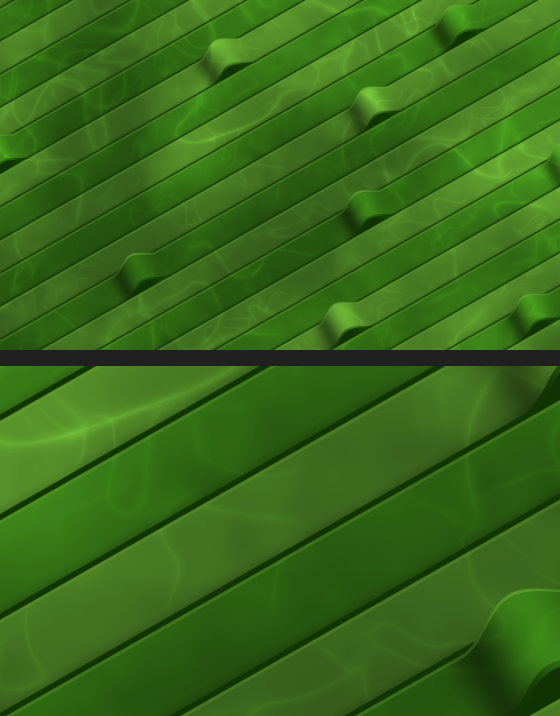
Top, the full canvas; bottom, a detail of the centre.
Give the GLSL for this background, as a WebGL 1 fragment shader.

```glsl
precision highp float;
// Diagonal ribbons in two alternating greens, laid edge to edge with dark seams.
// Some ribbons buckle into a small raised fold, set on a skewed lattice of cells.
// Smooth noise varies the light, and warped ridge noise adds faint pale wisps.
uniform vec2 u_resolution;

// Lengths are in canvas heights; distances across a ribbon are in ribbon widths.
const float SLOPE = 0.57;
const float RIBBON_WIDTH = 0.0823;
const float RIBBON_PHASE = 0.1864;
const float SEAM_WIDTH = 0.075;
const float GLINT_WIDTH = 0.02;
const float FOLD_HALF = 0.07;
const float FOLD_LIFT = 0.34;
const float CELL_LENGTH = 0.646;
const float CELL_RIBBONS = 3.0;
const float WISP_STRENGTH = 0.22;
const vec3 OLIVE_DARK = vec3(0.215, 0.375, 0.105);
const vec3 OLIVE_LIGHT = vec3(0.345, 0.575, 0.165);
const vec3 GREEN_DARK = vec3(0.145, 0.325, 0.055);
const vec3 GREEN_LIGHT = vec3(0.235, 0.510, 0.095);
const vec3 SEAM = vec3(0.065, 0.205, 0.01);
const vec3 HOLLOW = vec3(0.06, 0.20, 0.01);
const vec3 GLINT = vec3(0.40, 0.64, 0.21);

float hash(vec2 p) {
  return fract(sin(dot(p, vec2(127.1, 311.7))) * 43758.5453);
}

float noise(vec2 p) {
  vec2 i = floor(p);
  vec2 f = fract(p);
  f = f * f * (3.0 - 2.0 * f);
  float low = mix(hash(i), hash(i + vec2(1.0, 0.0)), f.x);
  float high = mix(hash(i + vec2(0.0, 1.0)), hash(i + vec2(1.0, 1.0)), f.x);
  return mix(low, high, f.y);
}

// Thin bright veins where warped noise crosses its middle value
float wisps(vec2 p) {
  vec2 warped = p + 1.5 * vec2(noise(p * 0.8 + 4.0), noise(p * 0.8 + 19.0));
  float ridge = 1.0 - abs(2.0 * noise(warped) - 1.0);
  return pow(ridge, 8.0) * smoothstep(0.3, 0.8, noise(p * 0.6 + 31.0));
}

// Signed position along the nearest fold of a ribbon: -1 to 1 inside it
float foldPosition(float id, float along) {
  float secant = sqrt(1.0 + SLOPE * SLOPE);
  float row = floor((id + 0.5) / CELL_RIBBONS) + 1.0;
  float lane = id - CELL_RIBBONS * (row - 1.0);
  float nearest = 9.0;
  for (int i = -1; i <= 4; i++) {
    float column = float(i);
    float skew = 2.0 * row - column;
    float turn = 2.0 * column + floor((skew + 0.5) / 6.0);
    float foldLane = mod(turn + 0.5, CELL_RIBBONS) - 0.5;
    bool emptyCell = abs(abs(skew) - 2.0) < 0.5;
    if (emptyCell || abs(foldLane - lane) > 0.25) continue;
    float x = CELL_LENGTH * column + 0.448 - 0.0208 * (row - 1.0) * (row - 1.0);
    x -= 0.402 * step(skew, 0.5);
    float center = x * secant + (RIBBON_PHASE - RIBBON_WIDTH * id) * SLOPE;
    float t = (along - center) / FOLD_HALF;
    if (abs(t) < abs(nearest)) nearest = t;
  }
  return nearest;
}

float foldLift(float t) {
  float arch = cos(1.5708 * clamp(t, -1.0, 1.0));
  return FOLD_LIFT * arch * arch;
}

// One ribbon with its seam, glint, fold shading and the hollow below the fold
vec3 paintRibbon(float id, float along, float across, float t, float light, float wisp, float soft) {
  float lift = foldLift(t);
  float q = across - id + 1.0 + lift;
  float green = mod(id, 2.0);
  vec3 color = mix(mix(OLIVE_DARK, OLIVE_LIGHT, light), mix(GREEN_DARK, GREEN_LIGHT, light), green);
  color *= 1.05 - 0.08 * q + 0.06 * (hash(vec2(id, 7.0)) - 0.5);
  color *= 1.0 + WISP_STRENGTH * wisp;

  float shadow = exp(-pow((t + 0.8) / 0.36, 2.0));
  float shine = exp(-pow((t - 0.12) / 0.45, 2.0));
  color *= 1.0 - 0.42 * shadow + 0.34 * shine;

  // Soft shade leads into the dark seam; a fine glint lines the far edge
  float glint = 1.0 - smoothstep(GLINT_WIDTH, GLINT_WIDTH + soft, q);
  color = mix(color, GLINT, glint * (0.28 + 0.4 * shine));
  color *= 1.0 - 0.16 * smoothstep(0.80, 0.97, q) * (1.0 - shine);
  float seam = smoothstep(1.0 - SEAM_WIDTH - soft, 1.0 - SEAM_WIDTH + soft, q);
  color = mix(color, SEAM, seam * (1.0 - 0.6 * shine));
  vec3 hollow = HOLLOW * (1.0 + 0.5 * smoothstep(0.0, 1.0, t));
  return mix(color, hollow, smoothstep(1.0 - soft, 1.0 + soft, q) * step(0.001, lift));
}

void main() {
  vec2 p = gl_FragCoord.xy / u_resolution.y;
  vec2 direction = normalize(vec2(1.0, SLOPE));
  float along = dot(p, direction);
  float across = (dot(p, vec2(direction.y, -direction.x)) + RIBBON_PHASE) / RIBBON_WIDTH;
  float soft = 1.0 / (u_resolution.y * RIBBON_WIDTH);

  // Broad light, mottling and pale wisps shared by all ribbons
  vec2 fromMiddle = p - vec2(0.65, 0.55);
  float middle = exp(-5.0 * dot(fromMiddle, fromMiddle));
  float light = 0.5 + 1.3 * (noise(p * 3.6 + 3.0) - 0.5) - 0.22 * middle;
  light += 0.35 * (noise(p * 11.0) - 0.5) + 0.18 * (noise(p * 34.0) - 0.5);
  light = clamp(light + 0.04, 0.0, 1.0);
  float wisp = wisps(p * 7.0) + 0.8 * wisps(p * 12.0 + 13.0) + 0.5 * wisps(p * 21.0 + 40.0);

  // The ribbon below may bulge over the one at this point
  float id = ceil(across);
  float ownFold = foldPosition(id, along);
  float nextFold = foldPosition(id + 1.0, along);
  vec3 color = paintRibbon(id, along, across, ownFold, light, wisp, soft);
  vec3 bulge = paintRibbon(id + 1.0, along, across, nextFold, light, wisp, soft);
  float cover = smoothstep(-2.0 * soft, 0.0, across - id + foldLift(nextFold));
  gl_FragColor = vec4(mix(color, bulge, cover), 1.0);
}
```
